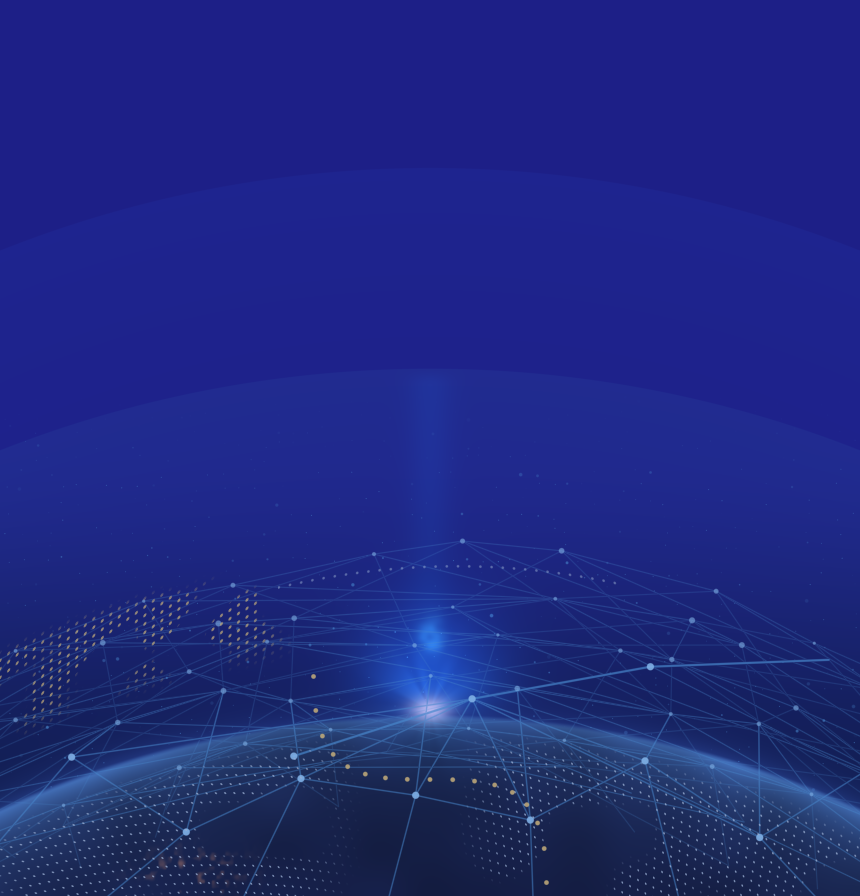
Give the GLSL for this background, as a Shadertoy shader.

```glsl
const vec3 INDIGO = vec3(0.113, 0.122, 0.53);
const vec3 NIGHT = vec3(0.06, 0.09, 0.30);
const vec3 GROUND = vec3(0.08, 0.115, 0.27);
const vec3 RIM = vec3(0.28, 0.47, 0.77);
const vec3 LINK = vec3(0.28, 0.53, 0.80);
const vec3 NODE = vec3(0.50, 0.69, 0.90);
const vec3 GOLD = vec3(0.77, 0.68, 0.48);
const vec3 PALE = vec3(0.60, 0.68, 0.82);
const vec3 CORE = vec3(0.72, 0.72, 0.94);
const vec2 FLARE = vec2(0.0, 0.208);
const vec2 RELAY = vec2(0.047, 0.220);
const float DOME_RADIUS = 1.04;
const float LINK_WIDTH = 0.0006;
const int ROWS = 5;
const int COLUMNS = 10;
const int HUBS = 7;

float hash(vec2 p) { return fract(sin(dot(p, vec2(127.1, 311.7))) * 43758.5453); }
float noise(vec2 p) {
    vec2 i = floor(p), f = fract(p);
    f = f * f * (3.0 - 2.0 * f);
    return mix(mix(hash(i), hash(i + vec2(1, 0)), f.x),
               mix(hash(i + vec2(0, 1)), hash(i + vec2(1, 1)), f.x), f.y);
}
float cover(float d, float size) {
    float px = 0.8 / iResolution.y;
    return 1.0 - smoothstep(size - px, size + px, d);
}
float segment(vec2 p, vec2 a, vec2 b) {
    vec2 v = b - a;
    return length(p - a - v * clamp(dot(p - a, v) / dot(v, v), 0.0, 1.0));
}
float blob(vec2 d, vec2 size) { d /= size; return exp(-dot(d, d)); }
float arcDepth(vec2 p, float top, float radius) { return radius - length(p - vec2(0.0, top - radius)); }
float dotGrid(vec2 p, float cell, float size) { return cover(length(fract(p / cell) - 0.5) * cell, size); }

vec2 domeNode(float column, float row) {
    vec2 jitter = vec2(hash(vec2(column, row)), hash(vec2(row + 9.0, column))) - 0.5;
    float x = (column - 4.5 + 0.5 * mod(row, 2.0) + 0.8 * jitter.x) * 0.125;
    return vec2(x, 0.383 - 0.047 * row + 0.03 * jitter.y - x * x / (2.0 * DOME_RADIUS));
}
vec2 hubNode(float i) { return vec2(-0.40 + 0.128 * i, 0.11 + 0.045 * cos(2.6 * i)); }
vec2 trunkNode(float i) {
    float x = -0.152 + 0.199 * i;
    return vec2(x, 0.2075 + 0.284 * x - 0.355 * x * x);
}

vec3 sky(vec2 p) {
    vec3 col = mix(NIGHT, INDIGO, smoothstep(0.08, 0.50, p.y));
    float outer = arcDepth(p, 0.8125, 1.295), inner = arcDepth(p, 0.5885, 1.31);
    col += vec3(0.006, 0.020, 0.030) * cover(-outer, 0.0) * exp(-3.0 * max(outer, 0.0));
    col += vec3(0.012, 0.038, 0.018) * cover(-inner, 0.0) * exp(-2.0 * max(inner, 0.0));
    float beam = blob(vec2(p.x, 0.0), vec2(0.024, 1.0)) * smoothstep(0.592, 0.57, p.y);
    col += vec3(0.0, 0.03, 0.045) * beam * smoothstep(0.15, 0.35, p.y);
    // Scattered stars
    vec2 cell = floor(p / 0.016), f = fract(p / 0.016);
    float seed = hash(cell);
    vec2 spot = 0.2 + 0.6 * vec2(hash(cell + 3.0), hash(cell + 7.0));
    float star = cover(length(f - spot) * 0.016, 0.0004 + 0.0018 * pow(seed, 30.0));
    return mix(col, LINK, 0.65 * star * smoothstep(0.57, 0.42, p.y) * step(0.6, seed) * hash(cell + 5.0));
}

vec3 planet(vec3 col, vec2 p) {
    float depth = arcDepth(p, 0.2005, 1.16), inside = max(depth, 0.0);
    float side = mix(0.62, 1.0, smoothstep(0.05, 0.42, abs(p.x)));
    vec3 ground = mix(GROUND, RIM, side * (0.55 * exp(-inside / 0.022) + 0.45 * exp(-inside / 0.065)));
    ground *= 0.9 + 0.2 * noise(p * 18.0);
    float city = blob(p - vec2(-0.265, 0.025), vec2(0.045, 0.022));
    ground += vec3(0.45, 0.25, 0.08) * city * smoothstep(0.5, 0.9, 0.5 * noise(p * 90.0) + 0.5 * noise(p.yx * 190.0));
    col += RIM * 0.22 * side * exp(min(depth, 0.0) / 0.016);
    return mix(col, ground, smoothstep(-0.003, 0.004, depth));
}

vec3 flare(vec3 col, vec2 p) {
    vec2 g = p - FLARE;
    float angle = atan(g.x, g.y), up = smoothstep(-0.02, 0.03, g.y);
    float rays = 0.5 + 0.8 * noise(vec2(angle * 5.0 + 20.0, 2.0));
    col += vec3(0.02, 0.13, 0.30) * mix(0.25, 1.0, up) * blob(g - vec2(0.0, 0.035), vec2(0.075, 0.08));
    col += vec3(0.10, 0.25, 0.33) * rays * mix(0.3, 1.0, up) * exp(-length(g) / 0.035);
    col += vec3(0.08, 0.25, 0.24) * blob(p - vec2(0.002, 0.29), vec2(0.013, 0.018)) * (0.5 + noise(p * 90.0));
    return mix(col, CORE, blob(g, vec2(0.022, 0.014)));
}

vec3 network(vec3 col, vec2 p) {
    float lines = 0.0, nodes = 0.0;
    // Mesh over the dome
    for (int r = 0; r < ROWS; r++) for (int c = 0; c < COLUMNS; c++) {
        float row = float(r), column = float(c);
        vec2 a = domeNode(column, row);
        float skip = 1.0 + floor(3.0 * hash(a));
        float d = min(segment(p, a, domeNode(column + 1.0, row)), segment(p, a, domeNode(column + skip, row + 1.0)));
        float faint = min(segment(p, a, domeNode(column - skip, row + 1.0)), segment(p, a, domeNode(column + 3.0 - skip, row + 2.0)));
        lines = max(lines, max(cover(d, LINK_WIDTH) * (0.28 + 0.04 * row), 0.22 * cover(faint, LINK_WIDTH)));
        nodes = max(nodes, 0.6 * cover(length(p - a), 0.0016 + 0.0018 * hash(a + 2.0)));
    }
    // Large hubs near the surface, and the bright trunk
    for (int i = 0; i < HUBS; i++) {
        float n = float(i), t = min(n, 2.0);
        vec2 a = hubNode(n), b = trunkNode(t);
        float d = min(segment(p, a, hubNode(n + 1.0)), segment(p, a, RELAY));
        d = min(d, min(segment(p, a, vec2(a.x * 1.3 - 0.03, -0.02)), segment(p, a, domeNode(n + 1.0, 3.0))));
        lines = max(lines, 0.55 * cover(d, LINK_WIDTH * 1.3));
        lines = max(lines, 0.7 * cover(segment(p, b, trunkNode(t + 1.0)), 0.0012));
        nodes = max(nodes, 0.9 * cover(min(length(p - a), length(p - b)), 0.004));
    }
    return mix(mix(col, LINK, lines), NODE, nodes);
}

vec3 landDots(vec3 col, vec2 p) {
    float height = p.y + p.x * p.x / (2.0 * DOME_RADIUS);
    vec2 q = vec2(p.x * (1.25 - height), height);
    float near = smoothstep(0.19, 0.155, height) * smoothstep(0.04, 0.13, abs(p.x + 0.03));
    near *= smoothstep(0.34, 0.46, noise(p * 13.0 + 4.0));
    col = mix(col, PALE, 0.8 * near * dotGrid(q + 0.2 * q.yx, 0.0105, 0.0011));
    float far = smoothstep(0.27, 0.31, height) * smoothstep(0.39, 0.37, height) * smoothstep(-0.14, -0.2, p.x);
    far *= smoothstep(0.45, 0.6, noise(vec2(p.x + p.y, p.y - p.x) * vec2(12.0, 30.0) + 3.0));
    col = mix(col, GOLD, 0.7 * far * dotGrid(vec2(p.x, height - 0.4 * p.x), 0.0095, 0.0017));
    // Beaded crest and golden trail
    float crest = p.y - 0.368 + 0.6 * (p.x - 0.03) * (p.x - 0.03);
    float bead = cover(length(vec2((fract(p.x / 0.0125) - 0.5) * 0.0125, crest)), 0.0014);
    col = mix(col, PALE, 0.5 * bead * step(abs(p.x - 0.02), 0.19));
    for (int i = 0; i < 17; i++) {
        float s = float(i) / 8.0 - 1.0;
        vec2 spot = vec2(0.13 * sin(1.57 * s), 0.13 - 0.115 * s * s * s);
        col = mix(col, GOLD, 0.85 * cover(length(p - spot), 0.0026));
    }
    return col;
}

void mainImage(out vec4 fragColor, in vec2 fragCoord) {
    vec2 p = (fragCoord - vec2(0.5 * iResolution.x, 0.0)) / iResolution.y;
    vec3 col = flare(planet(sky(p), p), p);
    if (p.y < 0.42) col = landDots(network(col, p), p);
    fragColor = vec4(clamp(col, 0.0, 1.0), 1.0);
}
```
